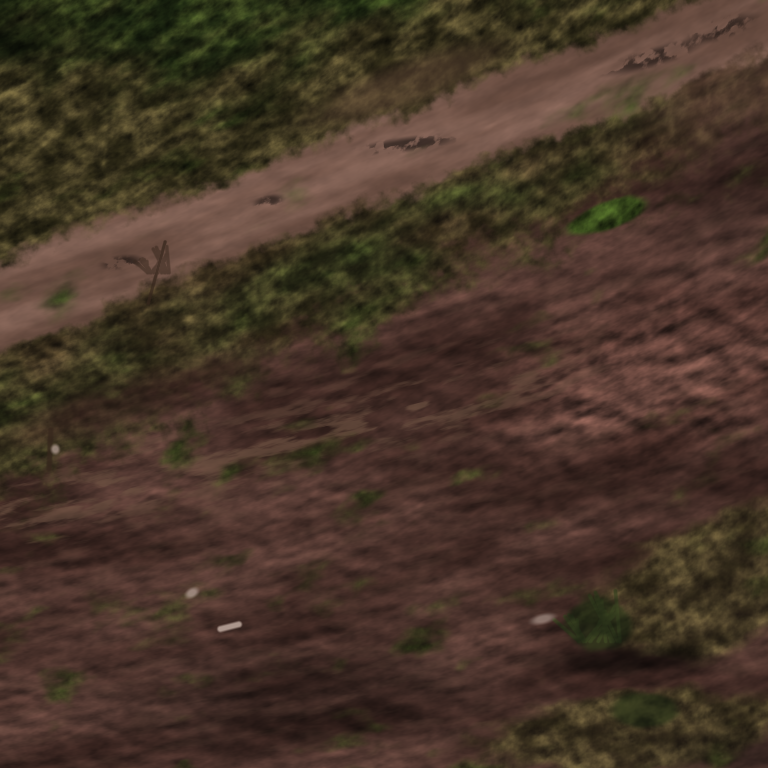
This texture is drawn by a Shadertoy shader. Its source:

```glsl
float hash(vec2 p) {
    vec3 q = fract(p.xyx * vec3(0.1031, 0.103, 0.0973));
    q += dot(q, q.yzx + 33.33);
    return fract((q.x + q.y) * q.z);
}

float noise(vec2 p) {
    vec2 i = floor(p), f = fract(p);
    f = f * f * (3.0 - 2.0 * f);
    return mix(mix(hash(i), hash(i + vec2(1, 0)), f.x),
               mix(hash(i + vec2(0, 1)), hash(i + vec2(1, 1)), f.x), f.y);
}

float fbm(vec2 p) {
    float sum = 0.0, amp = 0.5;
    for (int i = 0; i < 4; i++) {
        sum += amp * noise(p);
        p = mat2(1.9, 0.35, -0.35, 1.9) * p + 17.3;
        amp *= 0.52;
    }
    return sum;
}

// Slope lighting of a noise height field
float relief(vec2 p) {
    return fbm(p) - fbm(p + vec2(0.28, 0.6));
}

// Soft ellipse sheared along a slope
float blob(vec2 p, float x, float y, float w, float h, float slope) {
    vec2 d = p - vec2(x, y);
    d.y -= slope * d.x;
    return 1.0 - smoothstep(0.3, 1.0, length(d / vec2(w, h)));
}

float stroke(vec2 p, vec2 a, vec2 d, float width) {
    float t = clamp(dot(p - a, d) / dot(d, d), 0.0, 1.0);
    return 1.0 - smoothstep(width * 0.4, width * 1.3, length(p - a - d * t));
}

// Fan of thin leaves growing from one root
float tuft(vec2 p, vec2 root, float size) {
    float cover = 0.0;
    for (int i = 0; i < 14; i++) {
        vec2 r = vec2(hash(vec2(i, 4)), hash(vec2(7, i)));
        vec2 base = root + vec2((r.y - 0.5) * size, 0);
        vec2 leaf = size * vec2((r.x - 0.5) * 1.2, 0.4 + 0.7 * r.y);
        cover = max(cover, stroke(p, base, leaf, 0.0028));
    }
    return cover;
}

vec3 dirtColor(vec2 uv, vec2 grain, float clods) {
    float broad = smoothstep(0.2, 0.75, fbm(grain * vec2(5, 18)));
    vec3 c = mix(vec3(0.205, 0.13, 0.112), vec3(0.35, 0.24, 0.21), broad);
    float pale = blob(uv, 0.87, 0.52, 0.33, 0.15, 0.2);
    c += pale * vec3(0.04, 0.025, 0.022);
    c *= 1.0 - 0.24 * blob(uv, 0.38, 0.09, 0.36, 0.09, 0.05);
    c *= 1.0 - 0.2 * blob(uv, 0.98, 0.76, 0.14, 0.12, 0.4);
    return c * (1.0 + clods * (0.75 + 0.5 * pale));
}

vec3 grassColor(float green, float blades, float tone) {
    vec3 dry = mix(vec3(0.15, 0.125, 0.07), vec3(0.41, 0.34, 0.22), tone);
    vec3 fresh = mix(vec3(0.08, 0.115, 0.05), vec3(0.27, 0.32, 0.14), tone);
    return mix(dry, fresh, clamp(green, 0.0, 1.0)) * (1.0 + 1.2 * blades);
}

vec3 roadColor(vec2 uv, vec2 grain, float clods, float breakup) {
    float wear = smoothstep(0.2, 0.75, fbm(grain * vec2(6, 38) + 25.0));
    vec3 c = mix(vec3(0.39, 0.285, 0.24), vec3(0.51, 0.385, 0.335), wear);
    float scuff = blob(uv, 0.53, 0.812, 0.085, 0.012, 0.13);
    scuff += blob(uv, 0.16, 0.658, 0.035, 0.012, 0.1);
    scuff += blob(uv, 0.35, 0.738, 0.025, 0.01, 0.2);
    scuff += blob(uv, 0.85, 0.925, 0.08, 0.016, 0.3);
    scuff += blob(uv, 0.94, 0.963, 0.055, 0.018, 0.3);
    scuff *= smoothstep(-0.12, 0.12, breakup);
    return c * (1.0 + 0.22 * clods) * (1.0 - 0.5 * scuff);
}

void mainImage(out vec4 fragColor, in vec2 fragCoord) {
    vec2 uv = fragCoord / iResolution.xy;
    vec2 grain = vec2(uv.x, uv.y - (0.12 + 0.25 * uv.y) * uv.x);
    float clods = relief(grain * vec2(34, 85));
    float blades = relief(grain * vec2(65, 85) + 40.0);
    float patches = fbm(grain * vec2(13, 28) + 8.0) - 0.48;
    float fray = 0.045 * patches + 0.03 * (fbm(uv * 70.0) - 0.48);
    float tone = smoothstep(0.2, 0.8, fbm(grain * vec2(32, 55) + 3.0));

    // Bare soil with a trail of straw
    vec3 col = dirtColor(uv, grain, clods);
    float trail = uv.y - 0.33 - 0.25 * uv.x;
    float straw = exp(-trail * trail * 450.0) * (1.0 - smoothstep(0.6, 0.85, uv.x));
    float fibres = smoothstep(0.48, 0.72, fbm(grain * vec2(22, 105) + 61.0));
    col = mix(col, vec3(0.43, 0.325, 0.26), fibres * (0.12 + 0.55 * straw));

    // Grass verge below the road
    float verge = smoothstep(-0.03, 0.05, uv.y - 0.35 - 0.46 * uv.x + 3.0 * fray);
    verge *= 1.0 - 0.65 * blob(uv, 0.2, 0.485, 0.25, 0.045, 0.28);
    verge *= 1.0 - 0.55 * smoothstep(0.75, 0.95, uv.x);
    float green = 0.25 + 1.2 * patches;
    green += 0.5 * blob(uv, 0.43, 0.65, 0.16, 0.07, 0.35);
    green += 0.4 * blob(uv, 0.62, 0.745, 0.09, 0.03, 0.1);
    col = mix(col, grassColor(green, blades, tone * 0.78), verge * 0.9);

    // Dry grass and shadows at the lower right
    float corner = blob(uv, 0.98, 0.25, 0.28, 0.14, 0.3);
    corner = max(corner, blob(uv, 0.84, 0.055, 0.29, 0.075, 0.1));
    corner = smoothstep(0.15, 0.65, corner + 1.5 * patches);
    col = mix(col, grassColor(0.2, blades, tone), corner * 0.8);
    col *= 1.0 - 0.5 * blob(uv, 0.82, 0.142, 0.15, 0.022, 0.03);
    col *= 1.0 - 0.4 * blob(uv, 0.96, 0.02, 0.15, 0.035, 0.0);

    // Road, then the meadow above it
    float lower = uv.y - 0.538 - 0.397 * uv.x + fray;
    float upper = uv.y - 0.655 - 0.375 * uv.x + fray;
    vec3 road = roadColor(uv, grain, clods, patches + blades);
    col = mix(col, road, smoothstep(-0.012, 0.012, lower));
    float lush = uv.y - 0.35 * max(uv.x - 0.28, 0.0) + 0.25 * patches;
    lush = smoothstep(0.83, 0.99, lush);
    vec3 meadow = grassColor(0.2 + 0.75 * lush, blades, tone * 0.8);
    meadow *= 1.0 - 0.4 * blob(uv, 0.02, 0.96, 0.12, 0.06, 0.0);
    float bare = blob(uv, 0.53, 0.89, 0.18, 0.045, 0.35);
    meadow = mix(meadow, vec3(0.37, 0.27, 0.21), 0.5 * bare);
    col = mix(col, meadow, smoothstep(-0.012, 0.015, upper));

    // Shrubs and dry stalks
    vec3 leaf = mix(vec3(0.1, 0.13, 0.07), vec3(0.25, 0.29, 0.14), tone);
    float shrub = blob(uv, 0.78, 0.185, 0.06, 0.05, 0.0);
    shrub += blob(uv, 0.84, 0.075, 0.065, 0.035, 0.0);
    col = mix(col, leaf * 0.75, 0.8 * smoothstep(0.15, 0.7, shrub + patches));
    col = mix(col, leaf, 0.75 * tuft(uv, vec2(0.78, 0.165), 0.062));
    float bright = blob(uv, 0.79, 0.72, 0.075, 0.028, 0.35);
    vec3 sprout = vec3(0.22, 0.29, 0.11) * (0.65 + 0.6 * tone + blades);
    col = mix(col, sprout, smoothstep(0.1, 0.6, bright + patches));
    float stalk = stroke(uv, vec2(0.193, 0.605), vec2(0.022, 0.08), 0.0025);
    stalk = max(stalk, 0.7 * tuft(uv, vec2(0.206, 0.645), 0.032));
    stalk = max(stalk, stroke(uv, vec2(0.064, 0.39), vec2(0.002, 0.05), 0.004));
    col = mix(col, vec3(0.21, 0.15, 0.11), 0.75 * stalk);

    // Pale stones
    float stone = stroke(uv, vec2(0.287, 0.181), vec2(0.024, 0.006), 0.0045);
    stone += 0.8 * blob(uv, 0.25, 0.228, 0.012, 0.009, 0.3);
    stone += 0.8 * blob(uv, 0.072, 0.415, 0.008, 0.009, 0.0);
    stone += 0.65 * blob(uv, 0.707, 0.194, 0.022, 0.009, 0.2);
    fragColor = vec4(mix(col, vec3(0.67, 0.59, 0.55), stone), 1.0);
}
```
